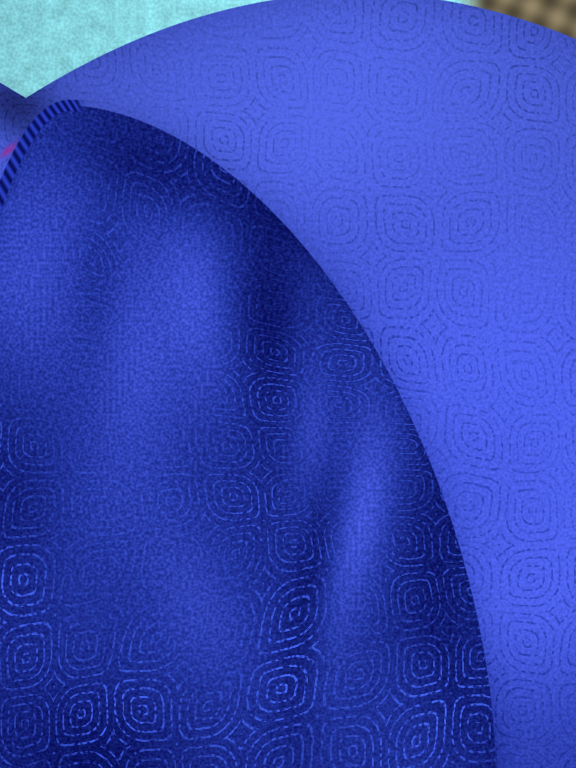
This texture is drawn by a Shadertoy shader. Its source:

```glsl
const vec3 DEEP = vec3(0.03, 0.06, 0.35);
const vec3 MID = vec3(0.13, 0.20, 0.61);
const vec3 LIT = vec3(0.29, 0.37, 0.91);
const vec3 HAZE = vec3(0.31, 0.39, 0.84);
const vec3 THREAD = vec3(0.27, 0.41, 0.97);
const vec3 AQUA = vec3(0.55, 0.87, 0.91);
const vec3 BROWN = vec3(0.44, 0.40, 0.31);
const vec3 PINK = vec3(0.65, 0.15, 0.55);
const vec2 FRONT_CELL = vec2(0.110, 0.126);
const vec2 BACK_CELL = vec2(0.108, 0.118);
const float RINGS = 4.0;          // rings from motif centre to cell edge
const float LINE_HALF = 0.12;     // half line width, in ring spacings
const float GRAIN_SCALE = 190.0;
const float GRAIN = 0.30;

vec2 gradientAt(vec2 i) {
    float a = 6.2832 * fract(sin(dot(i, vec2(127.1, 311.7))) * 43758.5);
    return vec2(cos(a), sin(a));
}

float noise(vec2 p) {
    vec2 i = floor(p), f = fract(p);
    vec2 u = f * f * f * (f * (f * 6.0 - 15.0) + 10.0);
    vec2 e = vec2(1, 0);
    float low = mix(dot(gradientAt(i), f), dot(gradientAt(i + e), f - e), u.x);
    float high = mix(dot(gradientAt(i + e.yx), f - e.yx), dot(gradientAt(i + 1.0), f - 1.0), u.x);
    return mix(low, high, u.y);
}

// Tapered soft band from a to b
float streak(vec2 p, vec2 a, vec2 b, float width) {
    vec2 d = p - 0.5 * (a + b);
    float reach = 0.5 * length(b - a);
    vec2 dir = 0.5 * (b - a) / reach;
    float along = dot(d, dir) / (0.75 * reach + 0.5 * width);
    float across = (d.x * dir.y - d.y * dir.x) / width;
    return exp(-along * along - across * across);
}

// Concentric leaf-shaped rings, mirrored in alternate cells
float motif(vec2 q, vec2 cell, float pixel) {
    vec2 g = q / cell, id = floor(g), c = fract(g) - 0.5;
    float mirror = 1.0 - 2.0 * mod(id.x + id.y, 2.0);
    float power = c.x * c.y * mirror > 0.0 ? 2.2 : 6.0;
    vec2 m = pow(abs(c), vec2(power));
    float ring = pow(m.x + m.y, 1.0 / power) * 2.0 * RINGS;
    float soft = 2.0 * RINGS * pixel / cell.x;
    float d = abs(fract(ring) - 0.5);
    return 1.0 - smoothstep(LINE_HALF - 0.5 * soft, LINE_HALF + 0.6 * soft, d);
}

vec3 tone(float v) {
    vec3 dark = mix(DEEP, MID, clamp(v * 2.0, 0.0, 1.0));
    return mix(dark, LIT, clamp(v * 2.0 - 1.0, 0.0, 1.2));
}

// Outline of the front drape, negative inside
float drapeField(vec2 p) {
    float right = max(p.x - 0.12, 0.0) / 0.74, left = max(0.12 - p.x, 0.0);
    float rise = max(p.y + 11.0 * left * left, 0.0) / 1.15;
    return pow(right, 1.8) + pow(rise, 1.75) - 1.0;
}

float drapeDistance(vec2 p) {
    vec2 e = vec2(0.002, 0.0);
    float f = drapeField(p);
    vec2 slope = vec2(drapeField(p + e) - f, drapeField(p + e.yx) - f) / e.x;
    return f / max(length(slope), 0.3);
}

// Light and dark folds of the front drape
float frontShade(vec2 p) {
    float v = 0.40 + 0.14 * noise(p * vec2(5.0, 2.5));
    p.x += 0.012 * sin(p.y * 9.0);
    v += 0.32 * streak(p, vec2(0.07, 1.06), vec2(0.02, 0.66), 0.12);
    v += 0.30 * streak(p, vec2(0.35, 1.02), vec2(0.37, 0.60), 0.06);
    v += 0.40 * streak(p, vec2(0.31, 0.95), vec2(0.18, 0.42), 0.10);
    v += 0.32 * streak(p, vec2(0.55, 0.74), vec2(0.53, 0.42), 0.05);
    v += 0.48 * streak(p, vec2(0.66, 0.68), vec2(0.57, 0.16), 0.06);
    v += 0.22 * streak(p, vec2(0.24, 0.46), vec2(0.44, 0.14), 0.08);
    v -= 0.38 * streak(p, vec2(0.08, 1.12), vec2(0.54, 0.94), 0.07);
    v -= 0.38 * streak(p, vec2(0.49, 0.98), vec2(0.46, 0.56), 0.06);
    v -= 0.16 * streak(p, vec2(0.20, 1.00), vec2(0.16, 0.70), 0.04);
    v -= 0.30 * streak(p, vec2(0.70, 0.58), vec2(0.83, 0.00), 0.07);
    v -= 0.36 * streak(p, vec2(0.59, 0.74), vec2(0.51, 0.00), 0.04);
    v -= 0.34 * streak(p, vec2(0.00, 0.02), vec2(0.30, 0.00), 0.15);
    return v - 0.22 * streak(p, vec2(0.00, 0.66), vec2(0.02, 0.32), 0.07);
}

void mainImage(out vec4 fragColor, in vec2 fragCoord) {
    float pixel = 1.0 / iResolution.x;
    vec2 p = fragCoord * pixel;
    float grain = GRAIN * (noise(p * GRAIN_SCALE) + 0.4 * noise(p * GRAIN_SCALE * 0.5 + 9.0));
    float stitch = smoothstep(-0.35, 0.25, noise(p * 140.0 + 31.0));
    float patchy = clamp(0.8 + 1.2 * noise(p * 5.0 + 43.0), 0.3, 1.3);
    vec2 ripple = 0.03 * vec2(noise(p * 4.0), noise(p * 4.0 + 17.0));

    // Surroundings: pale aqua cloth and a brown plaid corner
    vec3 aqua = AQUA * (0.92 + 0.25 * p.x + 0.12 * noise(p * 40.0) + 0.4 * grain);
    vec2 plaid = sin(mat2(0.9, 0.4, -0.4, 0.9) * p * 130.0);
    vec3 col = mix(aqua, BROWN * (1.0 + 0.15 * (plaid.x + plaid.y)), smoothstep(0.78, 0.85, p.x));

    // Back cloth, with a dark flap at its left end
    float edge = drapeDistance(p);
    float crest = 1.345 - 0.55 * (p.x - 0.62) * (p.x - 0.62);
    float backEdge = p.y - max(crest, 1.19 - 0.6 * p.x);
    float v = 1.03 + 0.18 * noise(p * 2.5 + 5.0) + grain * 0.6;
    v -= 0.20 * exp(min(backEdge, 0.0) / 0.05) + 0.20 * exp(-max(edge, 0.0) / 0.03);
    v -= 0.32 * (1.0 - smoothstep(0.0, 0.35, p.y));
    v -= 0.75 * streak(p, vec2(-0.04, 1.17), vec2(0.08, 1.13), 0.05);
    vec2 backCoord = p + ripple + vec2(0.0, 0.08 * p.x);
    v -= 0.24 * patchy * stitch * motif(backCoord, BACK_CELL, pixel);
    vec3 back = mix(tone(v), HAZE * (0.5 + 0.5 * v), 0.6 * smoothstep(0.6, 1.2, p.y));
    col = mix(col, back, smoothstep(pixel, -pixel, backEdge));
    col = mix(col, PINK, 0.7 * streak(p, vec2(0.0, 1.06), vec2(0.03, 1.085), 0.006));

    // Front drape: rows bend with the folds, lines fade in the sheen
    float shade = frontShade(p) - 0.15 * exp(min(edge, 0.0) / 0.012);
    float bend = mix(-0.15, 0.40, smoothstep(0.3, 1.0, p.y));
    vec2 frontCoord = p + ripple + vec2(0.015 * sin(p.y * 7.0 + p.x * 5.0), bend * p.x);
    float visible = mix(0.75, 0.10, smoothstep(0.30, 0.75, shade));
    visible *= patchy * mix(1.0, 0.6, smoothstep(0.4, 0.9, p.y));
    float lines = visible * stitch * motif(frontCoord, FRONT_CELL, pixel);
    vec3 front = mix(tone(shade + grain), THREAD, clamp(lines, 0.0, 1.0));
    col = mix(col, front, smoothstep(pixel, -pixel, edge));

    // Twisted selvage yarn on the left rim
    float yarn = smoothstep(0.010 + pixel, 0.010 - pixel, abs(edge)) * smoothstep(0.15, 0.13, p.x);
    float twist = 0.5 + 0.5 * sin((p.x * 1.6 + p.y * 0.4) * 330.0 + edge * 200.0);
    col = mix(col, mix(DEEP, MID * 1.25, twist), yarn);

    fragColor = vec4(clamp(col, 0.0, 1.0), 1.0);
}
```
